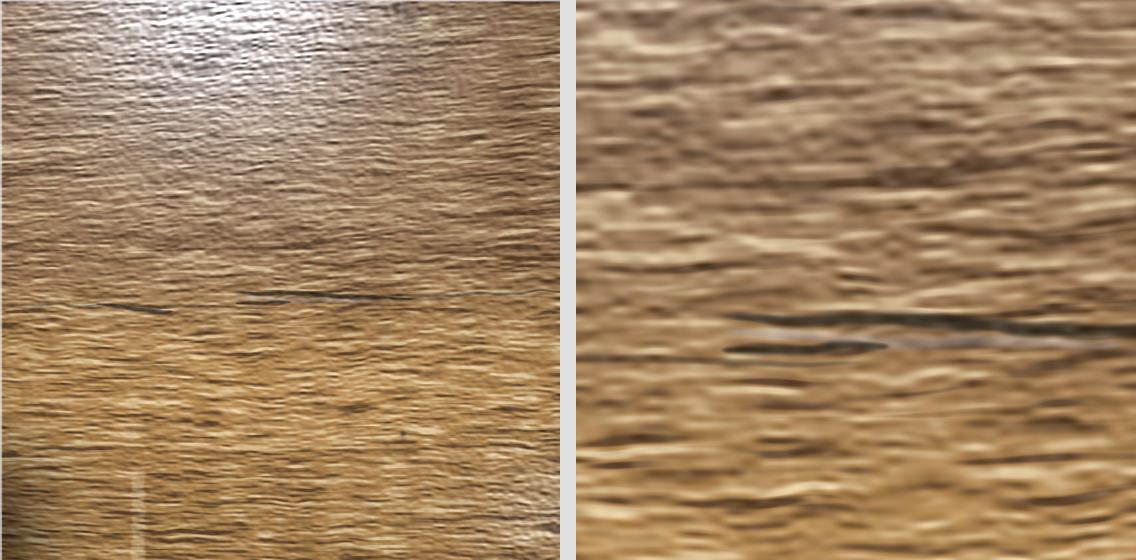
Left: the whole. Right: its middle third, enlarged.
This texture is drawn by a Shadertoy shader. Its source:

```glsl
// Glossy embossed oak board with horizontal grain, a dark crack and a soft window glare.
const vec3 DARK_GRAIN = vec3(0.36, 0.26, 0.17);
const vec3 UPPER_WOOD = vec3(0.60, 0.46, 0.33);
const vec3 LOWER_WOOD = vec3(0.66, 0.50, 0.30);
const vec3 PALE_GRAIN = vec3(0.84, 0.75, 0.59);
const vec3 CRACK_COLOR = vec3(0.20, 0.17, 0.13);
const vec3 HAZE_COLOR = vec3(0.65, 0.61, 0.61);
const vec3 GLARE_COLOR = vec3(0.93, 0.92, 0.94);
const vec2 BROAD_GRAIN = vec2(3.0, 30.0);
const vec2 STREAK_GRAIN = vec2(13.0, 125.0);
const vec2 FINE_GRAIN = vec2(42.0, 235.0);
const vec2 GLOSS_GRAIN = vec2(105.0, 200.0);
const float BROAD_CONTRAST = 0.24;
const float GRAIN_CONTRAST = 0.62;
const float RELIEF_CONTRAST = 0.66;
const float RELIEF_STEP = 0.0042;

float hash(vec2 p) {
    return fract(sin(dot(p, vec2(127.1, 311.7))) * 43758.5453);
}

float noise(vec2 p) {
    vec2 cell = floor(p);
    vec2 f = fract(p);
    f = f * f * (3.0 - 2.0 * f);
    float low = mix(hash(cell), hash(cell + vec2(1.0, 0.0)), f.x);
    float high = mix(hash(cell + vec2(0.0, 1.0)), hash(cell + 1.0), f.x);
    return mix(low, high, f.y);
}

// Bends the grain gently, rising to the right in the upper half.
vec2 grainSpace(vec2 p) {
    float bend = 0.09 * (p.y - 0.35) * p.x;
    float sway = 0.012 * noise(p * vec2(4.0, 7.0)) + 0.005 * noise(p * vec2(21.0, 30.0));
    return vec2(p.x, p.y - bend + sway);
}

// Height of the embossed surface.
float surface(vec2 g) {
    return 0.55 * noise(g * STREAK_GRAIN + 31.0) + 0.45 * noise(g * FINE_GRAIN + 7.0);
}

// Elongated soft spot, 1 at its centre.
float spot(vec2 p, vec2 centre, vec2 radius) {
    vec2 d = (p - centre) / radius;
    return exp(-dot(d, d));
}

// Ragged tapered sliver between two points.
float sliver(vec2 p, vec2 start, vec2 end, float thickness) {
    float t = (p.x - start.x) / (end.x - start.x);
    float s = clamp(t, 0.0, 1.0);
    float ragged = 0.45 + 0.9 * noise(p * vec2(55.0, 190.0));
    float body = thickness * ragged * pow(4.0 * s * (1.0 - s), 0.7);
    float wobble = 0.006 * (noise(vec2(p.x * 28.0, start.y * 90.0)) - 0.5);
    float dist = abs(p.y - mix(start.y, end.y, s) - wobble);
    float inside = smoothstep(-0.02, 0.04, t) * smoothstep(1.02, 0.96, t);
    return inside * (1.0 - smoothstep(body * 0.2, body + 0.002, dist));
}

void mainImage(out vec4 fragColor, in vec2 fragCoord) {
    vec2 uv = fragCoord / iResolution.xy;
    vec2 g = grainSpace(uv);

    // Grain tone and relief lit from above
    float height = surface(g);
    float relief = height - surface(g + vec2(0.0, RELIEF_STEP));
    float broad = noise(g * BROAD_GRAIN + 3.0);
    float tone = 0.5 + BROAD_CONTRAST * (broad - 0.5) + GRAIN_CONTRAST * (height - 0.5);
    tone += RELIEF_CONTRAST * relief;
    float pores = smoothstep(0.66, 0.94, noise(g * vec2(11.0, 150.0) + 57.0));
    float flecks = smoothstep(0.68, 0.95, noise(g * vec2(17.0, 140.0) + 83.0));
    tone += 0.25 * flecks - 0.28 * pores;

    // Wood colour
    vec3 wood = mix(UPPER_WOOD, LOWER_WOOD, smoothstep(0.58, 0.34, uv.y));
    vec3 col = mix(DARK_GRAIN, wood, smoothstep(0.0, 0.54, tone));
    col = mix(col, PALE_GRAIN, smoothstep(0.46, 1.0, tone));
    col *= 1.0 + 0.07 * spot(uv, vec2(0.45, 0.30), vec2(0.6, 0.13));

    // Crack slivers with a pale lip
    float crack = sliver(uv, vec2(0.42, 0.480), vec2(0.74, 0.466), 0.006);
    crack = max(crack, sliver(uv, vec2(0.17, 0.455), vec2(0.31, 0.442), 0.006));
    crack = max(crack, sliver(uv, vec2(0.42, 0.457), vec2(0.52, 0.460), 0.004));
    crack = max(crack, 0.65 * sliver(uv, vec2(0.62, 0.466), vec2(1.02, 0.482), 0.003));
    crack = max(crack, 0.50 * sliver(uv, vec2(-0.05, 0.457), vec2(0.50, 0.449), 0.003));
    float lip = sliver(uv, vec2(0.42, 0.468), vec2(0.66, 0.462), 0.005);
    col = mix(col, HAZE_COLOR, 0.45 * lip);
    col = mix(col, CRACK_COLOR, 0.85 * crack);
    col = mix(col, CRACK_COLOR, 0.7 * spot(uv, vec2(0.72, 0.225), vec2(0.006, 0.005)));

    // Pale, worn upright scuff
    float scuffEdge = abs(uv.x - 0.247) + 0.006 * (noise(uv * vec2(30.0, 150.0)) - 0.5);
    float scuff = smoothstep(0.015, 0.008, scuffEdge) * smoothstep(0.18, 0.13, uv.y);
    col = mix(col, PALE_GRAIN, scuff * clamp(0.1 + 0.9 * tone, 0.0, 0.8));

    // Haze, glare and glossy sparkle
    float haze = 0.66 * spot(uv, vec2(0.36, 1.02), vec2(0.42, 0.33));
    float corner = spot(uv, vec2(1.02, 0.08), vec2(0.17, 0.11));
    float glare = spot(uv, vec2(0.41, 1.04), vec2(0.25, 0.24));
    float gloss = noise(g * GLOSS_GRAIN) - noise(g * GLOSS_GRAIN + vec2(0.3, 0.9));
    float glint = 0.95 * relief + 0.5 * gloss;
    col = mix(col, HAZE_COLOR, clamp(haze + 0.35 * corner, 0.0, 0.8));
    col = mix(col, GLARE_COLOR, clamp(glare * (0.90 + 0.9 * glint), 0.0, 1.0));
    col += glint * (0.50 * haze + 0.32 * corner + 0.22 * glare);
    col += 0.10 * gloss - 0.20 * pores * glare;

    // Shaded corners and thin pale border
    col *= 1.0 - 0.50 * spot(uv, vec2(-0.02, 0.05), vec2(0.12, 0.16));
    col *= 1.0 - 0.12 * spot(uv, vec2(1.05, 0.95), vec2(0.28, 0.35));
    float border = max(smoothstep(0.005, 0.002, uv.x), smoothstep(0.996, 0.999, uv.y));
    col = mix(col, GLARE_COLOR, 0.7 * border);

    fragColor = vec4(clamp(col, 0.0, 1.0), 1.0);
}
```
